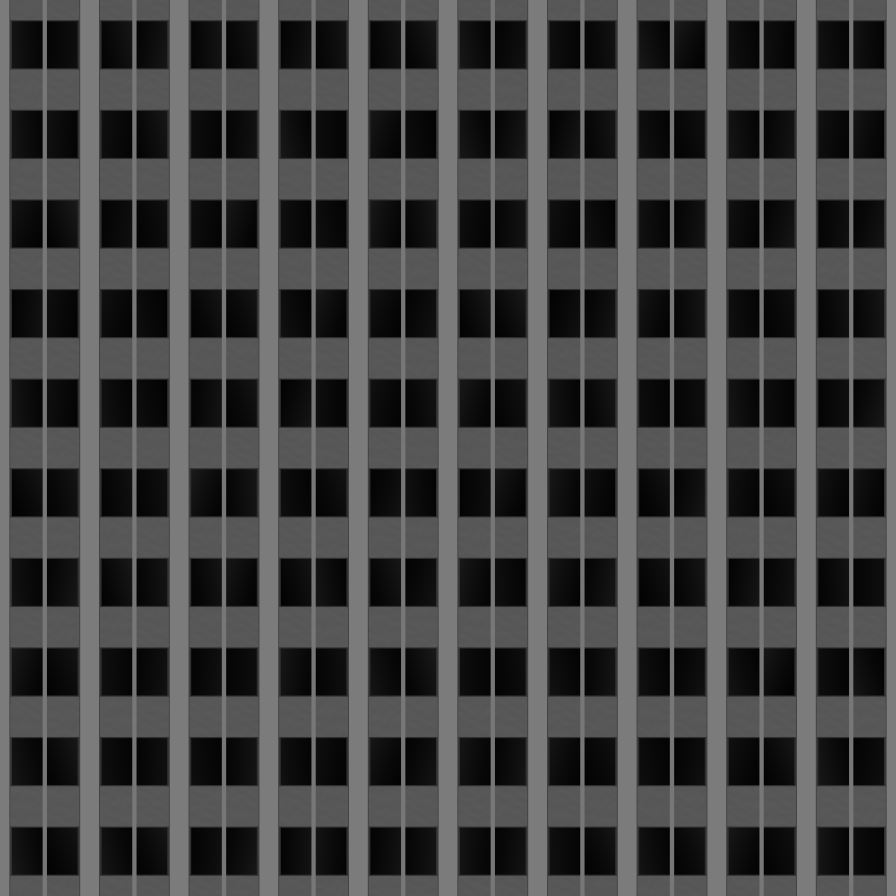
This pattern is drawn by a WebGL 2 fragment shader. Its source:

```glsl
#version 300 es
precision highp float;
// Tower facade: a 10 x 10 grid of bays, each with a dark two-pane window
// between light vertical piers and grey spandrels. Box distances shape the
// parts, a per-pane hash varies the reflections, wrapped sines add grain.

uniform vec2 u_resolution;
out vec4 fragColor;

const float TAU = 6.2831853;
const vec2 BAYS = vec2(10.0);               // whole repeats, so it tiles

// Sizes in units of one bay, measured from its centre
const vec2 OPENING_HALF = vec2(0.385, 0.275);
const vec2 GLASS_HALF = vec2(0.366, 0.262);
const float PIER_HALF = 0.105;
const float MULLION_HALF = 0.024;
const float SHADOW_REACH = 0.018;

const vec3 PIER_COLOR = vec3(0.482);
const vec3 MULLION_COLOR = vec3(0.465);
const vec3 SPANDREL_COLOR = vec3(0.342);
const vec3 FRAME_COLOR = vec3(0.19);
const vec3 GLASS_DARK = vec3(0.012);
const vec3 GLASS_SHEEN = vec3(0.105);
const float GRAIN = 0.007;
const float PIER_SHADOW = 0.30;

vec2 hash2(vec2 p) {
  vec3 q = fract(p.xyx * vec3(0.1031, 0.1030, 0.0973));
  q += dot(q, q.yzx + 33.33);
  return fract((q.xx + q.yz) * q.zy);
}

float boxDistance(vec2 p, vec2 halfSize) {
  vec2 d = abs(p) - halfSize;
  return length(max(d, 0.0)) + min(max(d.x, d.y), 0.0);
}

float coverage(float dist, float pixel) {
  return clamp(0.5 - dist / pixel, 0.0, 1.0);
}

// Layered sines with whole frequencies, wrapping over the canvas
float concreteGrain(vec2 uv) {
  vec2 a = uv * TAU;
  float warp = 2.0 * sin(a.x * 17.0 + a.y * 11.0);
  float n = sin(a.x * 23.0 + a.y * 67.0 + warp);
  n += 0.7 * sin(a.x * 41.0 - a.y * 83.0 - 1.5 * warp);
  n += 0.5 * sin(a.x * 79.0 + a.y * 113.0 + 2.0 * warp);
  return n / 2.2;
}

// Soft reflection fading across one pane in its own direction
vec3 glassColor(vec2 p, vec2 bay) {
  float side = step(0.0, p.x);
  vec2 seed = hash2(vec2(bay.x * 2.0 + side, bay.y) + 7.0);
  vec2 strength = hash2(vec2(bay.x * 2.0 + side, bay.y) + 61.0);
  vec2 pane = vec2(abs(p.x) / GLASS_HALF.x - 0.5, 0.5 * p.y / GLASS_HALF.y);
  float outward = seed.x < 0.7 ? 1.0 : -1.0;
  float sheen = 0.42 + 0.65 * outward * pane.x + (seed.y - 0.4) * 0.7 * pane.y;
  sheen = pow(clamp(sheen, 0.0, 1.0), 1.25) * mix(0.6, 1.15, strength.x);
  return mix(GLASS_DARK, GLASS_SHEEN, sheen);
}

void main() {
  vec2 uv = gl_FragCoord.xy / u_resolution;
  vec2 grid = uv * BAYS;
  vec2 bay = floor(grid);
  vec2 p = fract(grid) - 0.5;
  float pixel = max(BAYS.x / u_resolution.x, BAYS.y / u_resolution.y);

  // Spandrel with grain and a shadow line beside each pier
  float pierDist = 0.5 - abs(p.x) - PIER_HALF;
  float shadow = 1.0 - smoothstep(0.0, SHADOW_REACH, pierDist);
  vec3 color = SPANDREL_COLOR + GRAIN * concreteGrain(uv);
  color *= 1.0 - PIER_SHADOW * shadow;

  // Window frame and glass
  color = mix(color, FRAME_COLOR, coverage(boxDistance(p, OPENING_HALF), pixel));
  float glass = coverage(boxDistance(p, GLASS_HALF), pixel);
  color = mix(color, glassColor(p, bay), glass);

  // Unbroken mullions and piers
  color = mix(color, MULLION_COLOR, coverage(abs(p.x) - MULLION_HALF, pixel));
  color = mix(color, PIER_COLOR, coverage(pierDist, pixel));

  fragColor = vec4(color, 1.0);
}
```
